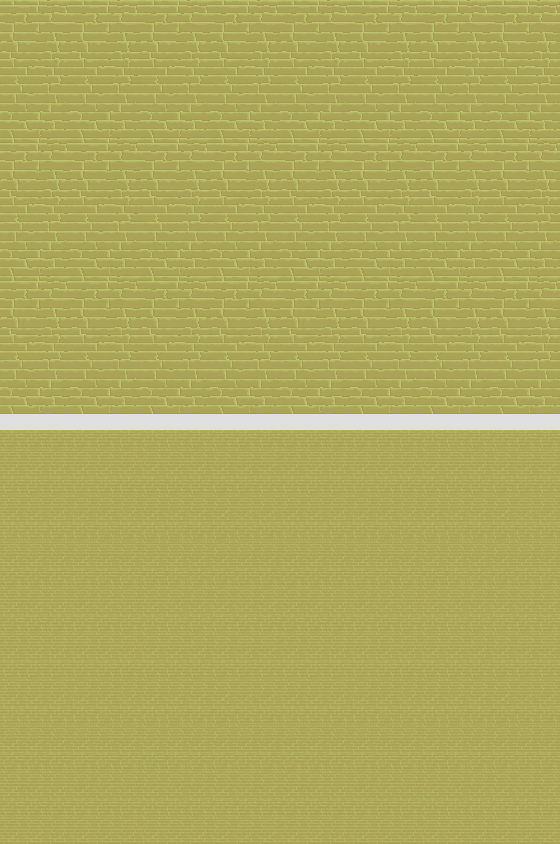
Top: one tile. Bottom: repeated 3 by 3.
Reproduce this texture procedurally as a Shadertoy shader.

```glsl
#define REPEATS vec2(8.0, 3.0)
#define TILE vec2(8.13, 16.0)
#define BRICK vec3(0.67, 0.64, 0.34)
#define MORTAR vec3(0.71, 0.71, 0.38)
#define SHADOW vec3(0.63, 0.61, 0.32)
#define HIGHLIGHT vec3(0.75, 0.76, 0.43)
#define HIGHLIGHT_WIDTH 0.10
#define BEVEL_WIDTH 0.22
#define SHADOW_WIDTH 0.11
#define WOBBLE vec2(0.22, 0.18)
#define WEAR 0.20

const int COURSES = 16;

// Relative course heights from the top, and where each short brick starts
const float courseHeight[COURSES] = float[](
    11.0, 16.0, 19.0, 20.0, 19.0, 21.0, 15.0, 16.0,
    17.0, 18.0, 19.0, 20.0, 18.0, 18.0, 18.0, 18.0);
const float bondOffset[COURSES] = float[](
    0.53, 0.88, 0.71, 0.53, 0.13, 0.17, 0.08, 0.18,
    0.72, 0.19, 0.65, 0.14, 0.71, 0.50, 0.71, 0.51);

vec2 hash2(vec2 p) {
    vec3 q = fract(p.xyx * vec3(0.1031, 0.1030, 0.0973));
    q += dot(q, q.yzx + 33.33);
    return fract((q.xx + q.yz) * q.zy);
}

// Gradient noise that wraps after a whole number of cells
float gradientAt(vec2 cell, vec2 offset, vec2 period, float seed) {
    return dot(hash2(mod(cell, period) + seed) * 2.0 - 1.0, offset);
}

float wrappedNoise(vec2 p, vec2 period, float seed) {
    vec2 i = floor(p), f = p - i;
    vec2 s = f * f * f * (f * (f * 6.0 - 15.0) + 10.0);
    vec2 e = vec2(1.0, 0.0);
    float low = mix(gradientAt(i, f, period, seed),
                    gradientAt(i + e.xy, f - e.xy, period, seed), s.x);
    float high = mix(gradientAt(i + e.yx, f - e.yx, period, seed),
                     gradientAt(i + e.xx, f - e.xx, period, seed), s.x);
    return mix(low, high, s.y);
}

// Rounded corner where two edge distances meet
float smoothMin(float a, float b, float k) {
    float h = max(k - abs(a - b), 0.0) / k;
    return min(a, b) - h * h * k * 0.25;
}

float band(float d, float width, float pixel) {
    return 1.0 - smoothstep(width - 0.5 * pixel, width + 0.5 * pixel, d);
}

void mainImage(out vec4 fragColor, in vec2 fragCoord) {
    vec2 tile = fragCoord / iResolution.xy * REPEATS;
    float pixel = TILE.y * REPEATS.y / iResolution.y;

    // Uneven edges, the same in each tile
    vec2 coarse = vec2(8.0, 16.0), fine = vec2(16.0, 32.0);
    vec2 wobble = vec2(wrappedNoise(tile * fine, fine, 3.0),
                       wrappedNoise(tile * coarse, coarse, 41.0));
    vec2 p = tile + wobble * WOBBLE / TILE;

    // Find the course, counted downwards
    float total = 0.0;
    for (int i = 0; i < COURSES; i++) total += courseHeight[i];
    float depth = fract(-p.y) * total;
    int course = 0;
    for (int i = 0; i < COURSES - 1; i++) {
        if (depth < courseHeight[course]) break;
        depth -= courseHeight[course];
        course++;
    }
    float toCourse = TILE.y / total;
    float top = depth * toCourse;
    float bottom = (courseHeight[course] - depth) * toCourse;

    // One short and one long brick per course
    float split = 0.38 + 0.08 * (hash2(vec2(float(course), 7.0)).x - 0.5);
    float along = fract(p.x - 2.0 / 3.0 - bondOffset[course]);
    bool isShort = along < split;
    float left = (isShort ? along : along - split) * TILE.x;
    float right = ((isShort ? split : 1.0) - along) * TILE.x;

    // Lit top and right edges, shaded left and bottom edges
    float lit = smoothMin(top, right, 0.25);
    float shaded = min(left, bottom);
    float bevel = BEVEL_WIDTH + WEAR * wrappedNoise(tile * fine, fine, 87.0);

    vec3 color = mix(BRICK, MORTAR, band(lit, bevel, pixel));
    color = mix(color, SHADOW, band(shaded, SHADOW_WIDTH, pixel));
    color = mix(color, HIGHLIGHT, band(lit, HIGHLIGHT_WIDTH, pixel));
    fragColor = vec4(color, 1.0);
}
```
